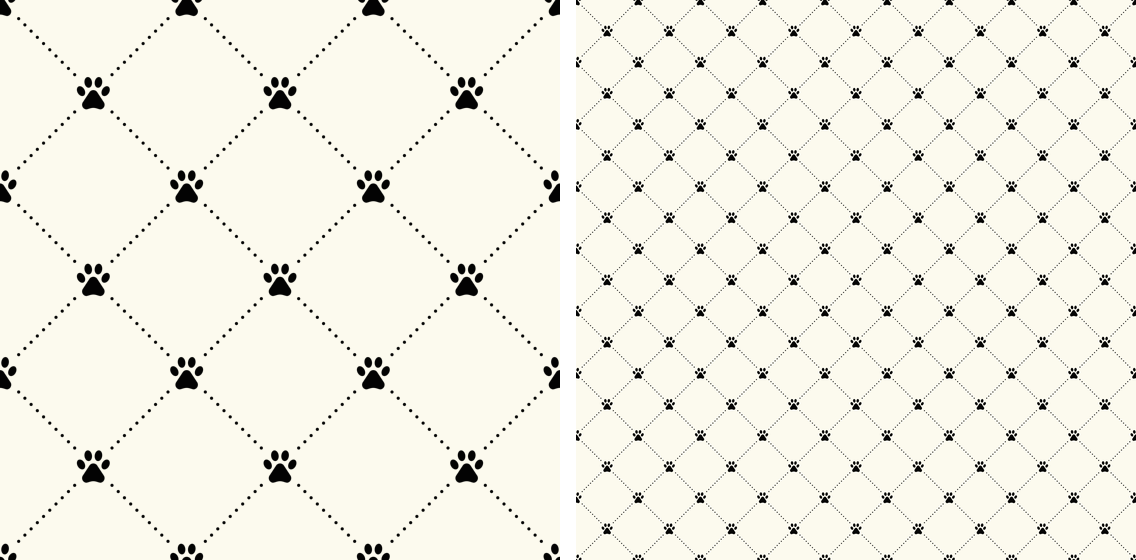
Left: one tile. Right: repeated 3 by 3.
A Shadertoy shader for this pattern:

```glsl
// Black paw prints on cream, set on a diagonal lattice and joined by dotted lines.
// Each square cell holds one paw at its centre and one shared at its corners;
// folding the cell into one quadrant draws every dotted diagonal at once.

#define REPEATS 3.0                       // whole cells across and down
#define PAW_GRID 384.0                    // paw drawing units per cell
#define DOT_STEPS 15.0                    // dot spacings between two paws
#define DOT_FIRST 3.0                     // spacings left free beside a paw
#define DOT_RADIUS 0.0083                 // in cells
#define PAD_ROUND 9.6                     // corner radius of the main pad
#define EDGE_SOFT 0.75                    // edge half-width in pixels
#define CREAM vec3(0.988, 0.982, 0.935)
#define INK vec3(0.01)

// Approximate signed distance to an ellipse whose top leans towards +x
float leaningEllipse(vec2 p, vec2 radii, float lean) {
    float c = cos(lean), s = sin(lean);
    p = vec2(c * p.x - s * p.y, s * p.x + c * p.y);
    float k0 = length(p / radii);
    float k1 = length(p / (radii * radii));
    return k0 * (k0 - 1.0) / max(k1, 1e-4);
}

// Isosceles triangle with its apex at the origin and a base corner at q (q.y < 0)
float triangle(vec2 p, vec2 q) {
    p.x = abs(p.x);
    vec2 a = p - q * clamp(dot(p, q) / dot(q, q), 0.0, 1.0);
    vec2 b = p - q * vec2(clamp(p.x / q.x, 0.0, 1.0), 1.0);
    vec2 d = min(vec2(dot(a, a), p.x * q.y - p.y * q.x),
                 vec2(dot(b, b), p.y - q.y));
    return -sqrt(d.x) * sign(d.y);
}

float smoothMax(float a, float b, float k) {
    float h = max(k - abs(a - b), 0.0) / k;
    return max(a, b) + 0.25 * h * h * k;
}

// Mirrored paw: rounded pad with a notch below, two toes on each side
float paw(vec2 p) {
    p.x = abs(p.x);
    float pad = triangle(p - vec2(0.0, -3.0), vec2(13.5, -20.5)) - PAD_ROUND;
    float notch = 18.0 - length(p - vec2(0.0, -48.0));
    pad = smoothMax(pad, notch, 4.0);
    float innerToe = leaningEllipse(p - vec2(10.5, 22.5), vec2(7.7, 11.0), 0.14);
    float outerToe = leaningEllipse(p - vec2(25.3, 4.5), vec2(7.6, 10.8), 0.52);
    return min(pad, min(innerToe, outerToe));
}

// Dots along the folded diagonal, leaving room for the paws at both ends
float dottedDiagonals(vec2 p) {
    vec2 q = abs(p);
    float index = clamp(round((q.x + q.y) * DOT_STEPS),
                        DOT_FIRST, DOT_STEPS - DOT_FIRST);
    return length(q - 0.5 * index / DOT_STEPS) - DOT_RADIUS;
}

void mainImage(out vec4 fragColor, in vec2 fragCoord) {
    vec2 cell = REPEATS * fragCoord / iResolution.xy;
    float pixel = REPEATS / min(iResolution.x, iResolution.y);

    // Offsets from the paw at the cell centre and the one at the nearest corner
    vec2 centre = fract(cell) - 0.5;
    vec2 corner = fract(cell + 0.5) - 0.5;

    float paws = min(paw(centre * PAW_GRID), paw(corner * PAW_GRID)) / PAW_GRID;
    float shape = min(paws, dottedDiagonals(centre));

    float edge = EDGE_SOFT * pixel;
    float coverage = 1.0 - smoothstep(-edge, edge, shape);
    fragColor = vec4(mix(CREAM, INK, coverage), 1.0);
}
```
